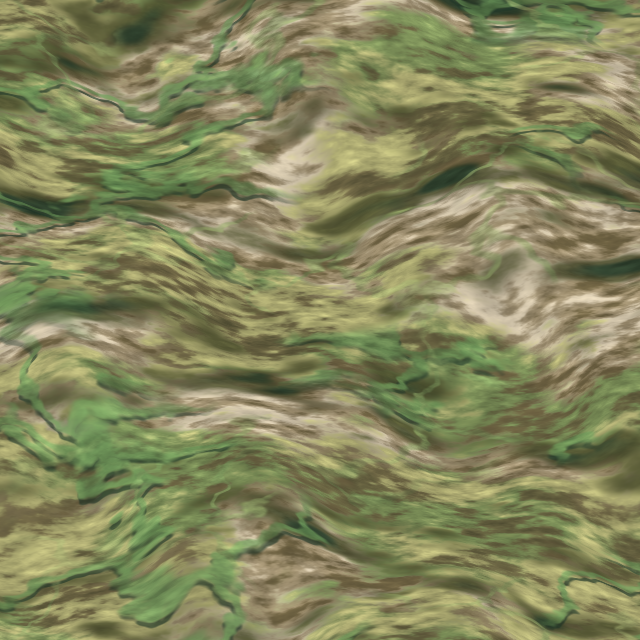
Reproduce this texture procedurally as a Shadertoy shader.

```glsl
const vec3 GREEN = vec3(0.45, 0.52, 0.32);
const vec3 OLIVE = vec3(0.61, 0.60, 0.40);
const vec3 TAN   = vec3(0.61, 0.55, 0.43);
const vec3 BROWN = vec3(0.45, 0.40, 0.27);
const vec3 SHADE = vec3(0.27, 0.28, 0.16);
const vec3 PALE  = vec3(0.80, 0.75, 0.65);
const vec3 STEM  = vec3(0.40, 0.56, 0.33);
const vec3 DEEP  = vec3(0.13, 0.22, 0.16);

float hash(vec2 cell) {
    vec3 h = fract(vec3(cell.xyx) * 0.1031);
    h += dot(h, h.yzx + 33.33);
    return fract((h.x + h.y) * h.z);
}

float valueNoise(vec2 p) {
    vec2 i = floor(p), f = fract(p);
    f = f * f * (3.0 - 2.0 * f);
    float low  = mix(hash(i), hash(i + vec2(1, 0)), f.x);
    float high = mix(hash(i + vec2(0, 1)), hash(i + vec2(1, 1)), f.x);
    return mix(low, high, f.y);
}

// Four octaves, each slightly sheared to hide the lattice
float fbm(vec2 p) {
    float sum = 0.0, weight = 0.533;
    for (int i = 0; i < 4; i++) {
        sum += weight * valueNoise(p);
        p = mat2(1.95, 0.35, -0.25, 2.0) * p + 17.3;
        weight *= 0.5;
    }
    return sum;
}

// Gap between the two nearest cell centres: zero along cell borders
float cellBorder(vec2 p) {
    vec2 base = floor(p);
    float nearest = 9.0, second = 9.0;
    for (int y = -1; y <= 1; y++)
    for (int x = -1; x <= 1; x++) {
        vec2 cell = base + vec2(x, y);
        vec2 centre = cell + vec2(hash(cell), hash(cell + 71.7));
        float d = distance(p, centre);
        second = min(second, max(nearest, d));
        nearest = min(nearest, d);
    }
    return second - nearest;
}

// Layered sines tilt the bands up and down
vec2 bendBands(vec2 p) {
    float lift = 0.035 * sin(6.5 * p.x + 7.0 * p.y + 0.6)
               + 0.016 * sin(13.0 * p.x - 11.0 * p.y + 2.1)
               + 0.006 * sin(31.0 * p.x + 17.0 * p.y);
    return p + vec2(0.02 * sin(19.0 * p.y + 5.0 * p.x), lift);
}

float mossHeight(vec2 p) {
    return fbm(p * vec2(3.2, 9.5) + 4.7);
}

float stems(vec2 p, vec2 scale, float width) {
    vec2 wobble = vec2(fbm(p * vec2(9.0, 20.0)), fbm(p * vec2(8.0, 18.0) + 31.0)) - 0.5;
    float border = cellBorder(p * scale + 0.9 * wobble);
    float presence = smoothstep(0.42, 0.62, valueNoise(p * vec2(5.0, 9.0) + scale));
    return (1.0 - smoothstep(0.25 * width, width, border)) * presence;
}

vec3 soilColor(float grain) {
    vec3 soil = mix(BROWN, TAN, smoothstep(0.28, 0.47, grain));
    return mix(soil, PALE, smoothstep(0.46, 0.66, grain));
}

vec3 mossColor(float hue, float grain) {
    vec3 moss = mix(GREEN, OLIVE, smoothstep(0.40, 0.60, hue + 0.5 * (grain - 0.5)));
    moss = mix(moss, BROWN, 0.75 * smoothstep(0.50, 0.34, grain));
    return moss * (0.72 + 0.56 * grain);
}

void mainImage(out vec4 fragColor, in vec2 fragCoord) {
    vec2 uv = fragCoord / iResolution.y;
    vec2 p = bendBands(uv);

    // Flattened fibres and broad patches
    float grain = fbm(p * vec2(15.0, 46.0));
    float fibre = fbm(p * vec2(32.0, 110.0) + 53.0);
    float patches = fbm(p * vec2(4.0, 11.0) + 23.0);
    float texture1 = 0.5 + 0.75 * (grain - 0.5) + 0.55 * (fibre - 0.5);

    // Moss lying over bare ground
    float height = mossHeight(p);
    float cover = smoothstep(0.40, 0.52, height + 0.35 * (texture1 - 0.5) + 0.01);
    vec3 soil = soilColor(texture1 + 0.5 * (patches - 0.5) + 0.03);
    vec3 color = mix(soil, mossColor(patches, texture1), cover);

    // Shadows under the raised mats
    float overhang = mossHeight(p + vec2(0.0, 0.028)) - height;
    float shadow = smoothstep(0.02, 0.15, overhang + 0.2 * (texture1 - 0.5));
    color = mix(color, SHADE, 0.85 * shadow);
    color = mix(color, DEEP, 0.75 * smoothstep(0.13, 0.21, overhang));

    // Branching stems, each with a thin dark line beneath
    vec2 drop = vec2(0.0, 0.008);
    float broad = stems(p, vec2(2.6, 6.0), 0.13);
    float broadShade = stems(p + drop, vec2(2.6, 6.0), 0.09);
    float slim = stems(p + 3.4, vec2(4.5, 9.0), 0.11);
    color = mix(color, DEEP, 0.65 * broadShade * (1.0 - broad * 0.6));
    color = mix(color, STEM * (0.65 + 0.7 * grain), 0.7 * broad);
    color = mix(color, mix(STEM, OLIVE, patches) * (0.7 + 0.6 * fibre), 0.55 * slim);

    // Fine light variation
    color *= 1.0 + 0.45 * (fibre - 0.5);
    fragColor = vec4(clamp(color, 0.0, 1.0), 1.0);
}
```
